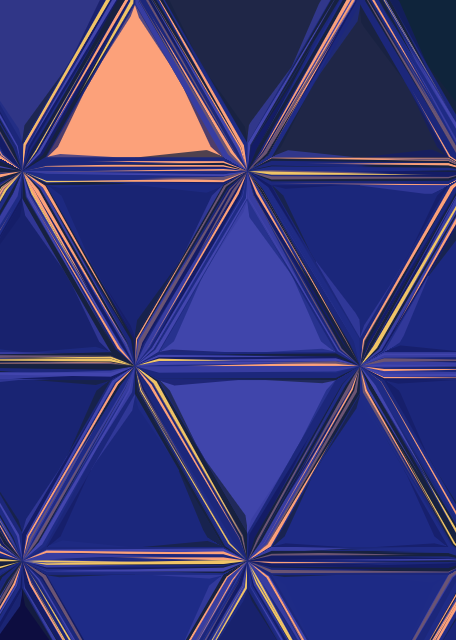
Reproduce this pattern procedurally as a Shadertoy shader.

```glsl
// Blue triangular facets joined by bevelled beams of tapering glassy streaks.

const float SIDE = 0.3516;                  // triangle side, in canvas heights
const float ROW = 0.8660254;                // row height, in sides
const vec2 ORIGIN = vec2(0.3867, 0.1235);   // one lattice vertex
const float BEAM = 0.062;                   // beam half width, in sides
const int STREAKS = 17;
const int WIDE_STREAKS = 9;

const vec3 NAVY = vec3(0.09, 0.13, 0.25);
const vec3 BLUE = vec3(0.12, 0.17, 0.52);
const vec3 DEEP = vec3(0.08, 0.11, 0.40);
const vec3 VIOLET = vec3(0.26, 0.27, 0.68);
const vec3 PEACH = vec3(0.99, 0.63, 0.48);
const vec3 GOLD = vec3(0.94, 0.77, 0.40);
const vec3 MAUVE = vec3(0.42, 0.33, 0.45);

float hash(vec3 p) {
    return fract(sin(dot(p, vec3(127.1, 311.7, 74.7))) * 43758.5453);
}

vec2 rotate(vec2 p, float angle) {
    float c = cos(angle), s = sin(angle);
    return vec2(c * p.x - s * p.y, s * p.x + c * p.y);
}

// Centre of the triangle that holds q, in lattice units
vec2 triangleCentre(vec2 q) {
    vec2 skewed = vec2(q.x - 0.5 * q.y / ROW, q.y / ROW);
    vec2 f = fract(skewed);
    vec2 c = floor(skewed) + (f.x + f.y < 1.0 ? 1.0 : 2.0) / 3.0;
    return vec2(c.x + 0.5 * c.y, c.y * ROW);
}

// Flat facet tone, set by where the facet sits on the canvas
vec3 facetColour(vec2 centre) {
    vec2 c = ORIGIN + SIDE * centre;
    float h = hash(vec3(floor(centre * 6.0 + 0.5), 3.0));
    vec3 col = mix(vec3(0.09, 0.13, 0.42), vec3(0.12, 0.17, 0.54), h);
    float violet = 1.0 - smoothstep(0.12, 0.24, distance(c, vec2(0.387, 0.43)));
    col = mix(col, vec3(0.25, 0.27, 0.67), violet);
    float shade = smoothstep(0.74, 0.80, c.y);
    vec3 upper = mix(vec3(0.19, 0.21, 0.53), vec3(0.12, 0.15, 0.28), step(0.3, c.x));
    upper = mix(upper, vec3(0.06, 0.14, 0.23), step(0.65, c.x));
    col = mix(col, upper, shade);
    col = mix(col, vec3(0.05, 0.05, 0.25), step(c.x, 0.1) * step(c.y, 0.1));
    return mix(col, PEACH, step(distance(c, vec2(0.211, 0.83)), 0.08));
}

vec3 coolColour(float h) {
    return h < 0.30 ? NAVY : h < 0.55 ? BLUE : h < 0.80 ? DEEP : mix(BLUE, VIOLET, 0.7);
}

vec3 accentColour(float h) {
    return h < 0.27 ? PEACH : h < 0.42 ? GOLD : h < 0.57 ? MAUVE : h < 0.82 ? NAVY : VIOLET;
}

// Layered needles; v runs across the beam from -1 to 1, t along it from 0 to 1
vec3 beamColour(float v, float t, float seed, float blur) {
    vec3 col = mix(BLUE, DEEP, 0.3);
    for (int i = 0; i < STREAKS; i++) {
        float n = float(i);
        float place = hash(vec3(n, seed, 1.0));
        float start = step(0.5, hash(vec3(n, seed, 2.0)));
        float reach = mix(0.45, 1.5, hash(vec3(n, seed, 3.0)));
        float tone = hash(vec3(n, seed, 4.0));
        float size = hash(vec3(n, seed, 5.0));
        bool wide = i < WIDE_STREAKS;
        float width = wide ? mix(0.15, 0.40, size) : mix(0.05, 0.16, size);
        float halfWidth = width * max(1.0 - abs(t - start) / reach, 0.0);
        float lean = 0.4 * (hash(vec3(n, seed, 6.0)) - 0.5) * (t - 0.5);
        float offset = abs(v - mix(-0.92, 0.92, place) - lean);
        float mask = clamp((halfWidth - offset) / blur + 0.5, 0.0, 1.0);
        mask *= clamp(2.0 * halfWidth / blur, 0.0, 1.0);
        col = mix(col, wide ? coolColour(tone) : accentColour(tone), mask);
    }
    return col;
}

// Bevel sliver: rises sharply by the corner, then thins toward mid-edge
float bevelHeight(float along, float h) {
    float rise = (along - 0.10) / 0.08;
    float fall = (mix(0.40, 0.52, h) - along) / 0.30;
    return mix(0.012, 0.04, h) * clamp(min(rise, fall), 0.0, 1.0);
}

void mainImage(out vec4 fragColor, in vec2 fragCoord) {
    vec2 q = (fragCoord / iResolution.y - ORIGIN) / SIDE;
    float pixel = 1.0 / (iResolution.y * SIDE);

    // Nearest of the three families of lattice lines
    float across = 10.0, position = 0.0;
    vec2 edge = vec2(0.0);
    for (int family = 0; family < 3; family++) {
        vec2 r = rotate(q, float(family) * 1.0471976);
        float line = floor(r.y / ROW + 0.5);
        float d = r.y - line * ROW;
        if (abs(d) < abs(across)) {
            across = d;
            position = r.x - 0.5 * line;
            edge = vec2(line, float(family));
        }
    }
    float t = fract(position);
    float along = min(t, 1.0 - t);
    float seed = 20.0 * hash(vec3(edge, floor(position)));

    // Facet, then its bevel, then the beam converging on each vertex
    vec3 col = facetColour(triangleCentre(q));
    float h = hash(vec3(seed, step(0.0, across), step(0.5, t)));
    float bevelEdge = BEAM + bevelHeight(along, h);
    vec3 bevel = mix(col, coolColour(fract(h * 7.3)), 0.75);
    col = mix(col, bevel, clamp((bevelEdge - abs(across)) / pixel + 0.5, 0.0, 1.0));
    float halfBeam = max(min(BEAM, along * 0.57735), 0.0005);
    vec3 beam = beamColour(across / halfBeam, t, seed, pixel / halfBeam);
    col = mix(col, beam, clamp((BEAM - abs(across)) / pixel + 0.5, 0.0, 1.0));
    fragColor = vec4(col, 1.0);
}
```
